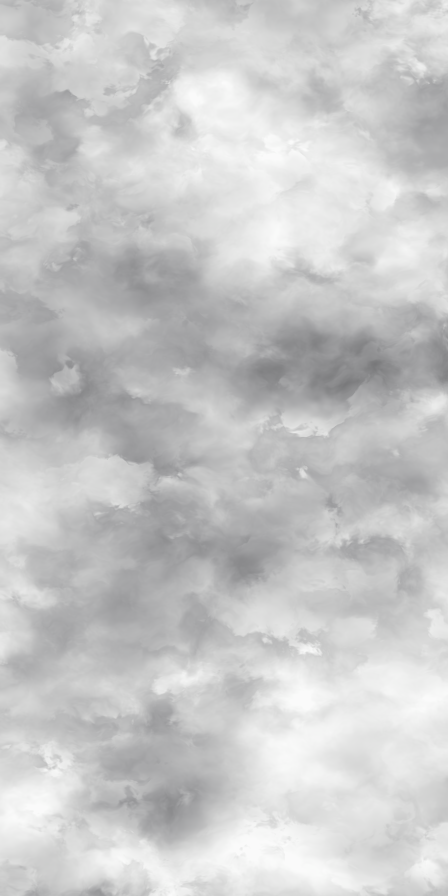
A Shadertoy shader for this texture:

```glsl
// Overcast sky: grey, layered clouds with ragged tops and soft undersides.

#define LAYERS 7
#define CLOUD_FREQ vec2(2.9, 4.2)
#define DETAIL_FREQ vec2(10.0, 13.0)
#define MEAN_TONE 0.765
#define TONE_RANGE 1.2
#define OPACITY 0.62
#define RAGGEDNESS 0.95
#define CRISP_WIDTH 0.10
#define SOFT_WIDTH 0.42
#define MOTTLE 0.24

float hash(vec2 p) {
    vec3 q = fract(vec3(p.xyx) * 0.1031);
    q += dot(q, q.yzx + 33.33);
    return fract((q.x + q.y) * q.z);
}

float noise(vec2 p) {
    vec2 cell = floor(p);
    vec2 f = fract(p);
    f = f * f * f * (f * (f * 6.0 - 15.0) + 10.0);
    float low = mix(hash(cell), hash(cell + vec2(1.0, 0.0)), f.x);
    float high = mix(hash(cell + vec2(0.0, 1.0)), hash(cell + 1.0), f.x);
    return mix(low, high, f.y);
}

// Octaves are rotated to hide the lattice; the result is centred on zero.
float fbm(vec2 p, int octaves, float gain) {
    const mat2 turn = mat2(0.8, 0.6, -0.6, 0.8);
    float sum = 0.0, weight = 0.5, total = 0.0;
    for (int i = 0; i < octaves; i++) {
        sum += weight * (noise(p) - 0.5);
        total += weight;
        weight *= gain;
        p = turn * p * 2.03 + 17.3;
    }
    return sum / total;
}

// Adds one bank of clouds over the tone below it.
float addLayer(float below, vec2 p, float index) {
    vec2 shift = vec2(37.7, 61.3) * (index + 1.0);
    vec2 q = p * CLOUD_FREQ + shift;
    float body = fbm(q, 3, 0.5);
    float above = fbm(q + vec2(0.0, 0.3), 3, 0.5);
    float detail = fbm(p * DETAIL_FREQ + shift.yx, 5, 0.62);

    // Tops, where the body thins upwards, are crisp; the rest fades out.
    float top = smoothstep(0.0, 0.16, body - above);
    float width = mix(SOFT_WIDTH, CRISP_WIDTH, top);
    float depth = body + detail * RAGGEDNESS * mix(0.5, 1.0, top);
    float alpha = OPACITY * smoothstep(-0.25 * width, width, depth);
    alpha *= exp(-1.2 * max(depth, 0.0));

    float tone = MEAN_TONE + TONE_RANGE * fbm(q * 0.9 + 91.7, 3, 0.5);
    return mix(below, tone + MOTTLE * detail, alpha);
}

void mainImage(out vec4 fragColor, in vec2 fragCoord) {
    vec2 p = fragCoord / iResolution.x;

    // Slight warp loosens the cloud banks
    vec2 warp = vec2(fbm(p * 7.0 + 5.2, 4, 0.6), fbm(p * 7.0 + 48.1, 4, 0.6));
    p += warp * vec2(0.07, 0.05);

    // Hazy backdrop
    float tone = MEAN_TONE + TONE_RANGE * fbm(p * CLOUD_FREQ, 5, 0.5);

    for (int i = 0; i < LAYERS; i++) {
        tone = addLayer(tone, p, float(i));
    }

    // Ease the extremes and cool the shadows slightly
    float deviation = tone - MEAN_TONE;
    tone = MEAN_TONE + deviation / (1.0 + 0.6 * abs(deviation));
    vec3 tint = mix(vec3(-0.002, -0.001, 0.006), vec3(0.0, 0.002, 0.0),
                    smoothstep(0.6, 0.85, tone));
    fragColor = vec4(clamp(tone + tint, 0.0, 0.98), 1.0);
}
```
